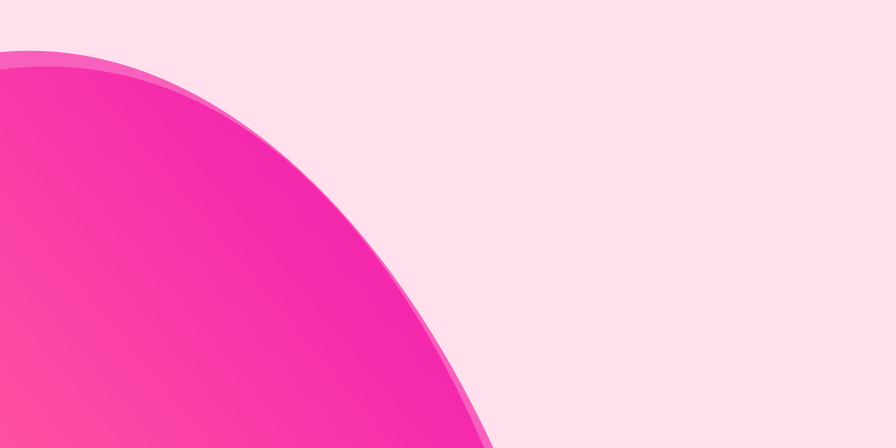
This background is drawn by a Shadertoy shader. Its source:

```glsl
// A magenta gradient dome with a thin translucent rim on a pale pink ground.

// Lengths are in canvas heights, origin at the lower left.
const vec3 GROUND      = vec3(1.0, 0.88, 0.925);
const vec3 RIM         = vec3(0.97, 0.38, 0.74);
const vec3 GLOW_CORNER = vec3(1.0, 0.315, 0.635);
const vec3 GLOW_EDGE   = vec3(0.957, 0.158, 0.68);

const vec2  GLOW_DIRECTION = vec2(0.77, 0.64);
const float GLOW_LENGTH    = 0.88;

// Apex of each tilted ellipse, and its weights for u*u, u*v and v*v
const vec2 RIM_APEX   = vec2(0.0651, 0.8867);
const vec3 RIM_CONIC  = vec3(0.714, -0.069, 0.2335);
const vec2 DOME_APEX  = vec2(0.1042, 0.8516);
const vec3 DOME_CONIC = vec3(0.650, 0.146, 0.152);

// Approximate signed distance to an ellipse with a level tangent at its apex
float ellipseDistance(vec2 p, vec2 apex, vec3 conic) {
    float u = p.x - apex.x;
    float v = apex.y - p.y;
    float value = dot(conic, vec3(u * u, u * v, v * v)) - v;
    vec2 slope = vec2(2.0 * conic.x * u + conic.y * v,
                      conic.y * u + 2.0 * conic.z * v - 1.0);
    return value / max(length(slope), 1e-4);
}

// Coverage with an edge one pixel wide
float coverage(float dist, float pixel) {
    return clamp(0.5 - dist / pixel, 0.0, 1.0);
}

void mainImage(out vec4 fragColor, in vec2 fragCoord) {
    float pixel = 1.0 / iResolution.y;
    vec2 p = fragCoord * pixel;

    // Diagonal gradient inside the dome
    float glow = clamp(dot(p, GLOW_DIRECTION) / GLOW_LENGTH, 0.0, 1.0);
    vec3 dome = mix(GLOW_CORNER, GLOW_EDGE, glow);

    // Layers from back to front
    float rimMask = coverage(ellipseDistance(p, RIM_APEX, RIM_CONIC), pixel);
    float domeMask = coverage(ellipseDistance(p, DOME_APEX, DOME_CONIC), pixel);
    vec3 color = mix(GROUND, RIM, rimMask);
    color = mix(color, dome, domeMask);

    fragColor = vec4(color, 1.0);
}
```
